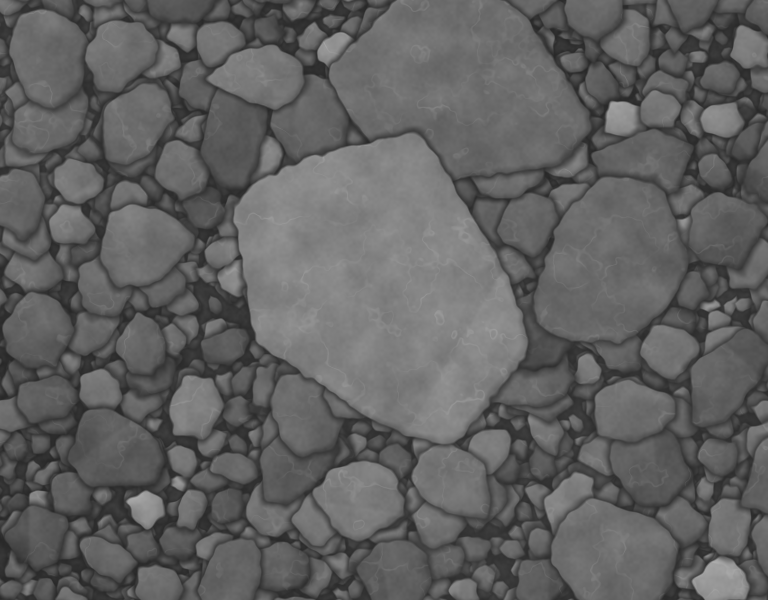
A WebGL 2 fragment shader for this texture:

```glsl
#version 300 es
precision highp float;
precision highp int;

uniform vec2 u_resolution;
out vec4 fragColor;

// Integer hash: three independent values in 0..1
vec3 rand3(ivec3 id) {
    uvec3 v = uvec3(id) * 1664525u + 1013904223u;
    v.x += v.y * v.z; v.y += v.z * v.x; v.z += v.x * v.y;
    v ^= v >> 16u;
    v.x += v.y * v.z; v.y += v.z * v.x; v.z += v.x * v.y;
    return vec3(v >> 8u) / 16777216.0;
}

float noise(vec2 p) {
    ivec2 i = ivec2(floor(p));
    vec2 f = fract(p);
    f = f * f * (3.0 - 2.0 * f);
    float a = rand3(ivec3(i, 7)).x, b = rand3(ivec3(i + ivec2(1, 0), 7)).x;
    float c = rand3(ivec3(i + ivec2(0, 1), 7)).x, d = rand3(ivec3(i + 1, 7)).x;
    return mix(mix(a, b, f.x), mix(c, d, f.x), f.y);
}

float fbm(vec2 p) {
    float sum = 0.0, gain = 0.5;
    for (int i = 0; i < 4; i++) {
        sum += gain * noise(p);
        p = mat2(1.6, 1.2, -1.2, 1.6) * p + 3.7;
        gain *= 0.55;
    }
    return sum;
}

float smoothMax(float a, float b, float k) {
    float h = max(k - abs(a - b), 0.0) / k;
    return max(a, b) + h * h * k * 0.25;
}

// Irregular rounded polygon: intersection of jittered half-planes
float stoneDistance(vec2 q, float radius, ivec3 id) {
    float d = -10.0;
    for (int k = 0; k < 8; k++) {
        vec3 h = rand3(id + ivec3(0, 0, 17 * k));
        float angle = (float(k) + 0.8 * h.x) * 0.7854;
        float side = dot(q, vec2(cos(angle), sin(angle))) - radius * (0.72 + 0.32 * h.y);
        d = smoothMax(d, side, 0.1 * radius);
    }
    return d;
}

void paintStone(inout float tone, vec2 p, vec2 centre, float radius, ivec3 id) {
    vec2 q = p - centre;
    if (length(q) > 1.6 * radius + 0.02) return;

    // Outline, stretched along a random axis and roughened
    vec3 look = rand3(id + ivec3(0, 0, 900));
    float turn = 6.2832 * look.z;
    vec2 axis = vec2(cos(turn), sin(turn));
    float stretch = 1.0 + 0.28 * look.y * (1.0 - 2.0 * radius);
    vec2 local = vec2(dot(q, axis) / stretch, dot(q, vec2(-axis.y, axis.x)) * stretch);
    float d = stoneDistance(local, radius, id) + 0.007 * (noise(p * 65.0) - 0.5);

    // Contact shadow in the gap
    tone = mix(0.17, tone, smoothstep(-0.006, min(0.014, 0.5 * radius), d));
    float edge = max(0.0022, 0.8 / u_resolution.y);
    if (d > edge) return;

    // Face: base tone, slope, one broken facet, rare pale stones
    float lit = dot(q / radius, vec2(-0.6, 0.8));
    float face = 0.395 + 0.13 * (look.x - 0.5) + 0.15 * radius + 0.025 * lit;
    float facet = dot(q, axis.yx) - radius * (0.2 + 0.4 * look.y);
    face += 0.07 * (look.x - 0.6) * smoothstep(-0.004, 0.004, facet);
    face += 0.12 * step(0.965, look.z);

    // Mottling, thin pale veins and worn rim
    vec2 grain = p + 9.0 * look.xy;
    face += 0.13 * (fbm(grain * 22.0) - 0.45);
    float vein = 1.0 - abs(2.0 * fbm(grain * 16.0 + 5.0) - 0.9);
    face += 0.06 * smoothstep(0.93, 1.0, vein) * noise(grain * 30.0);
    float rim = 1.0 - smoothstep(0.0, 0.012, -d);
    face += rim * (0.06 * lit - 0.045);

    tone = mix(face, tone, smoothstep(-edge, edge, d));
}

void main() {
    vec2 p = gl_FragCoord.xy / u_resolution.y;
    float tone = 0.16 + 0.12 * fbm(p * 40.0);

    // Gravel, from fine chips up to pebbles
    for (int layer = 0; layer < 5; layer++) {
        float size = 0.034 * pow(1.42, float(layer));
        ivec2 home = ivec2(floor(p / size));
        for (int y = -1; y <= 1; y++) {
            for (int x = -1; x <= 1; x++) {
                ivec3 id = ivec3(home + ivec2(x, y), 1000 * (layer + 1));
                vec3 h = rand3(id + ivec3(0, 0, 500));
                if (rand3(id + ivec3(0, 0, 700)).x > 0.95 - 0.08 * float(layer)) continue;
                vec2 centre = (vec2(id.xy) + 0.5 + 0.7 * (h.xy - 0.5)) * size;
                paintStone(tone, p, centre, size * (0.38 + 0.18 * h.z), id);
            }
        }
    }

    // Boulders shrink outward around the largest one
    for (int i = 3; i >= 0; i--) {
        float n = float(i);
        float angle = 1.2 - 1.03 * (n - 1.0);
        float reach = 0.38 * step(0.5, n) + 0.2 * step(2.5, n);
        vec2 centre = 0.5 * u_resolution / u_resolution.y + reach * vec2(cos(angle), sin(angle));
        paintStone(tone, p, centre, 0.25 * pow(0.77, n), ivec3(i, 31, 9000));
    }

    // Uneven light and fine grain
    tone += 0.04 * (noise(p * 2.5) - 0.5) + 0.02 * (noise(p * 190.0) - 0.5);
    fragColor = vec4(vec3(tone), 1.0);
}
```
